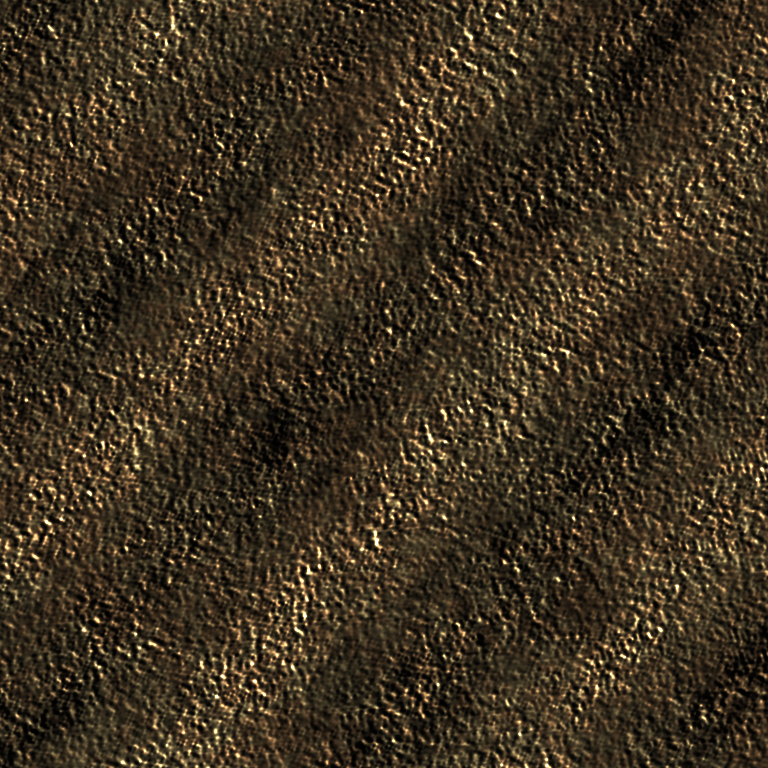
Write a Shadertoy shader that draws this texture.

```glsl
// Dark, grainy soil raked into soft diagonal furrows with glinting grains.

#define FURROWS     vec2(2.46, -2.2)  // furrow repeats across and up
#define FURROW_AT   0.15              // phase of the first dark furrow
#define BEND        0.35              // drift of furrows to the lower right
#define FURROW_DARK 0.38              // depth of furrow shading
#define GRAINS      150.0             // coarse grains per canvas side
#define GRAIN_GAIN  3.1               // relief strength of the grains
#define LIGHT_DIR   vec2(0.87, 0.49)
#define BASE_TONE   0.21              // median brightness
#define CONTRAST    0.62              // spread of log brightness
#define WARM_TINT   vec3(1.00, 0.75, 0.48)
#define OLIVE_TINT  vec3(0.96, 0.83, 0.55)

const float TAU = 6.28318;

float hash(vec2 p) {
    return fract(sin(dot(p, vec2(127.1, 311.7))) * 43758.5);
}

float noise(vec2 p) {
    vec2 cell = floor(p), f = fract(p);
    f = f * f * (3.0 - 2.0 * f);
    float low = mix(hash(cell), hash(cell + vec2(1.0, 0.0)), f.x);
    float high = mix(hash(cell + vec2(0.0, 1.0)), hash(cell + 1.0), f.x);
    return mix(low, high, f.y);
}

mat2 rotation(float angle) {
    float c = cos(angle), s = sin(angle);
    return mat2(c, s, -s, c);
}

// Two rotated octaves of grain height; p is in coarse grain units
float grainHeight(vec2 p) {
    float coarse = noise(rotation(0.5) * p);
    float fine = noise(rotation(1.2) * p * 1.83 + 37.0);
    return coarse + 0.6 * fine;
}

// Slope of the grains towards the light, centred on zero
float grainRelief(vec2 uv) {
    vec2 p = uv * GRAINS;
    vec2 stepToLight = 0.38 * LIGHT_DIR;
    return grainHeight(p - stepToLight) - grainHeight(p + stepToLight);
}

void mainImage(out vec4 fragColor, in vec2 fragCoord) {
    vec2 uv = fragCoord / iResolution.xy;

    // Furrow phase: whole numbers lie in the dark troughs
    float phase = dot(uv, FURROWS) - FURROWS.y - FURROW_AT;
    phase -= BEND * uv.x * (1.0 - uv.y);
    phase += 0.16 * (noise(uv * 4.0 + 5.0) - 0.5);
    phase += 0.10 * (noise(uv * 13.0 + 9.0) - 0.5);
    float trough = cos(TAU * phase);

    // Thin crevices drawn out along the furrows
    vec2 across = normalize(FURROWS);
    vec2 along = vec2(-across.y, across.x);
    vec2 furrowUv = vec2(dot(uv, along), dot(uv, across));
    float streak = noise(furrowUv * vec2(9.0, 48.0) + 21.0) - 0.5;
    float crevice = smoothstep(0.12, 0.42, streak) * (0.55 + 0.45 * trough);

    // Relief is strong on crests and in troughs, softer on the flanks
    float clumps = noise(uv * 24.0 + 3.0);
    float roughness = 0.70 + 0.22 * cos(2.0 * TAU * phase) + 0.55 * clumps;
    float relief = GRAIN_GAIN * roughness * grainRelief(uv);

    // Combine into one tone, with deeper shadows at the low end
    float tone = relief - FURROW_DARK * trough - 0.7 * crevice;
    tone += 0.6 * (noise(uv * 38.0 + 11.0) - 0.5) - 0.3 * streak + 0.05;
    float shadow = min(tone + 0.3, 0.0);
    float brightness = BASE_TONE * exp(CONTRAST * tone - 0.3 * shadow * shadow);

    // Grain tint wanders between warm brown and olive
    float hue = 0.6 * noise(uv * 85.0 + 51.0) + 0.4 * noise(uv * 9.0 + 71.0);
    vec3 color = brightness * mix(WARM_TINT, OLIVE_TINT, smoothstep(0.25, 0.75, hue));

    fragColor = vec4(clamp(color, 0.0, 1.0), 1.0);
}
```
